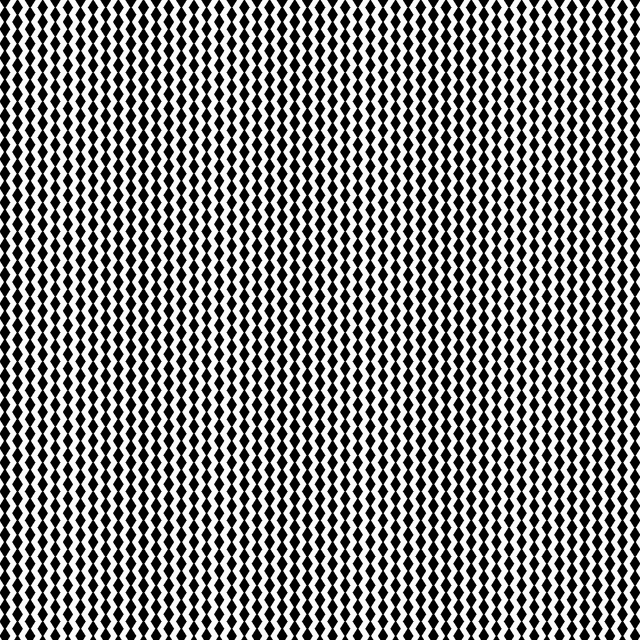
Write a WebGL 1 fragment shader that draws this pattern.

```glsl
precision highp float;
// Staggered columns of linked black diamonds, leaving white zigzag bands between them.

uniform vec2 u_resolution;

const vec2 REPEATS = vec2(50.78, 44.3);  // columns across, diamonds down
const vec2 PHASE = vec2(0.0, 0.63);      // offset of the diamond nearest the centre, in cells
const float JOINT_HALF = 0.06;           // half width where diamonds link, in cells
const float BELLY_HALF = 0.42;           // half width at the widest point, in cells
const float SWELL = 0.012;               // slow change of width across the columns
const float SWELL_COLUMNS = 12.0;        // columns per swell
const float SWELL_PEAK = -2.1;           // column where the swell is widest
const vec3 INK = vec3(0.005);
const vec3 PAPER = vec3(0.985);

// Signed distance to a diamond chain's edge, in canvas units; negative inside.
float diamondChain(vec2 cell) {
  float column = floor(cell.x + 0.5);
  float x = abs(cell.x - column);

  // Every second column is shifted by half a diamond.
  float y = cell.y + 0.5 * mod(column, 2.0);
  float fromBelly = 2.0 * abs(fract(y + 0.5) - 0.5);

  float swell = SWELL * cos(6.28318 * (column - SWELL_PEAK) / SWELL_COLUMNS);
  float halfWidth = mix(BELLY_HALF, JOINT_HALF, fromBelly) + swell;

  // Divide by the slope of the edge to get a true distance.
  vec2 slope = vec2(1.0, 2.0 * (BELLY_HALF - JOINT_HALF)) * REPEATS;
  return (x - halfWidth) / length(slope);
}

void main() {
  vec2 uv = gl_FragCoord.xy / u_resolution;
  vec2 cell = (uv - 0.5) * REPEATS - PHASE;

  // Blend the edge over one pixel.
  float pixel = 1.0 / min(u_resolution.x, u_resolution.y);
  float paper = clamp(diamondChain(cell) / pixel + 0.5, 0.0, 1.0);

  gl_FragColor = vec4(mix(INK, PAPER, paper), 1.0);
}
```
